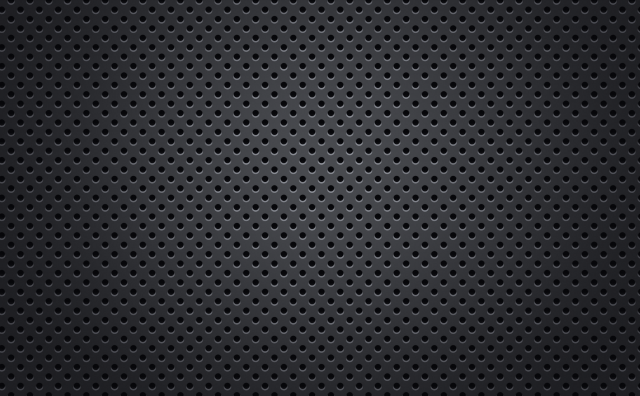
This texture is drawn by a WebGL 1 fragment shader. Its source:

```glsl
precision highp float;
uniform vec2 u_resolution;

float hash(vec2 p) {
  vec3 q = fract(vec3(p.xyx) * 0.1031);
  q += dot(q, q.yzx + 33.33);
  return fract((q.x + q.y) * q.z);
}

// Coverage of a disc, softened over one pixel
float disc(vec2 p, float radius, float pixel) {
  return 1.0 - smoothstep(-0.6 * pixel, 0.6 * pixel, length(p) - radius);
}

// Dark sheet lit by a soft glow just above its middle
vec3 sheetColor(vec2 p) {
  float falloff = smoothstep(0.0, 1.0, length((p - vec2(0.01, 0.09)) / vec2(0.95, 0.82)));
  return mix(vec3(0.285, 0.292, 0.31), vec3(0.118, 0.12, 0.135), falloff);
}

void main() {
  vec2 p = (gl_FragCoord.xy - 0.5 * u_resolution) / u_resolution.y;
  float period = 0.0475;
  float pixel = 1.0 / (u_resolution.y * period);
  vec2 grid = p / period - vec2(0.08, 0.0);
  vec3 color = sheetColor(p);

  // Two interleaved square grids form the staggered holes
  for (int i = 0; i < 2; i++) {
    vec2 g = grid + 0.5 * float(i);
    vec2 local = fract(g) - 0.5;
    float wear = hash(floor(g) + 60.0 + 17.0 * float(i));

    // Bevel: shaded above, catching light below
    float facing = -local.y / max(length(local), 0.001);
    vec3 shade = color * 0.8;
    vec3 light = color * (1.5 + 0.2 * wear) + 0.07;
    vec3 bevel = mix(shade, light, smoothstep(-0.35, 0.75, facing));
    color = mix(color, bevel, disc(local + vec2(0.0, 0.018), 0.212, pixel));

    // Hole, a little lighter towards its lower lip
    vec3 hole = mix(vec3(0.025, 0.026, 0.038), vec3(0.065, 0.066, 0.08),
                    smoothstep(0.02, -0.16, local.y));
    color = mix(color, hole, disc(local - vec2(0.0, 0.012), 0.162, pixel));
  }

  // Faint brushed grain
  color += 0.006 * (hash(floor((p + 2.0) * 316.0)) - 0.5);
  gl_FragColor = vec4(color, 1.0);
}
```
